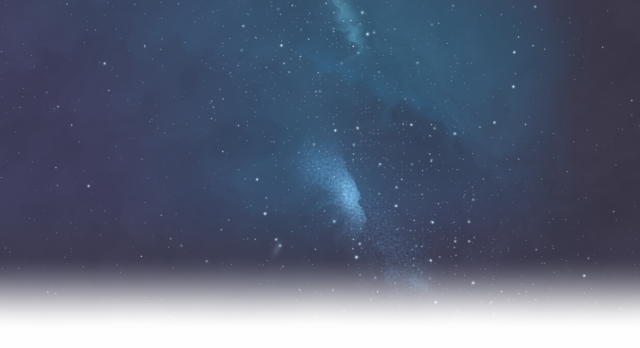
A WebGL 2 fragment shader for this texture:

```glsl
#version 300 es
precision highp float;
// Blue nebula with a bright torn core and scattered stars above a white fog bank.

uniform vec2 u_resolution;
out vec4 fragColor;

// Palette
const vec3 PLUM = vec3(0.245, 0.240, 0.355);
const vec3 UMBER = vec3(0.230, 0.218, 0.285);
const vec3 BLUE = vec3(0.215, 0.335, 0.455);
const vec3 TEAL = vec3(0.205, 0.360, 0.465);
const vec3 SHADOW = vec3(0.215, 0.255, 0.350);
const vec3 DUSK = vec3(0.238, 0.232, 0.305);
const vec3 RIDGE = vec3(0.20, 0.42, 0.59);
const vec3 ICE = vec3(0.46, 0.71, 0.88);
const vec3 STAR = vec3(0.80, 0.93, 1.0);
const vec3 FOG = vec3(0.995);

// Layout, in canvas heights
const vec2 CORE = vec2(1.010, 0.437);
const vec2 RIDGE_START = vec2(0.827, 0.875);
const vec2 RIDGE_DIR = vec2(0.880, -0.475);
const float FOG_TOP = 0.270;
const float FOG_BASE = 0.050;
const float CLOUD_SCALE = 4.0;
const float GRAIN_SCALE = 130.0;

// Leading stars: position and brightness
const vec3 LEAD_STARS[8] = vec3[8](
  vec3(1.026, 0.261, 1.0), vec3(0.763, 0.386, 0.9), vec3(1.058, 0.902, 0.9),
  vec3(1.043, 0.964, 0.7), vec3(1.362, 0.187, 0.8), vec3(1.309, 0.616, 0.7),
  vec3(0.806, 0.294, 0.6), vec3(0.962, 0.364, 0.7));

vec2 hash2(vec2 p) {
  vec3 q = fract(p.xyx * vec3(0.1031, 0.1030, 0.0973));
  q += dot(q, q.yzx + 33.33);
  return fract((q.xx + q.yz) * q.zy);
}

float corner(vec2 cell, vec2 offset) {
  float angle = 6.28318 * hash2(cell).x;
  return dot(vec2(cos(angle), sin(angle)), offset);
}

float gradientNoise(vec2 p) {
  vec2 i = floor(p), f = fract(p), e = vec2(1.0, 0.0);
  vec2 u = f * f * f * (f * (f * 6.0 - 15.0) + 10.0);
  return mix(mix(corner(i, f), corner(i + e, f - e), u.x),
             mix(corner(i + e.yx, f - e.yx), corner(i + 1.0, f - 1.0), u.x), u.y);
}

float fbm(vec2 p) {
  float sum = 0.0, gain = 0.7;
  for (int i = 0; i < 5; i++) {
    sum += gain * gradientNoise(p);
    p = mat2(1.6, 1.2, -1.2, 1.6) * p + 7.3;
    gain *= 0.5;
  }
  return sum;
}

// Soft ellipse, turned counter-clockwise by angle
float glow(vec2 p, vec2 center, vec2 size, float angle) {
  float c = cos(angle), s = sin(angle);
  vec2 q = mat2(c, -s, s, c) * (p - center) / size;
  return exp(-dot(q, q));
}

float starDensity(vec2 p) {
  return 0.03 + 0.22 * glow(p, vec2(1.10, 0.50), vec2(0.75, 0.25), -1.05);
}

float starLayer(vec2 p, float cells, float radius, float density) {
  vec2 id = floor(p * cells), rnd = hash2(id + cells);
  vec2 center = (id + 0.25 + 0.5 * hash2(id + 71.0)) / cells;
  float lit = step(rnd.x, density * starDensity((id + 0.5) / cells));
  vec2 d = (p - center) / radius;
  return lit * (0.25 + 0.75 * rnd.y * rnd.y) * exp(-dot(d, d));
}

void main() {
  vec2 p = gl_FragCoord.xy / u_resolution.y;
  p.x *= 1.842 * u_resolution.y / u_resolution.x;
  float cloud = fbm(p * CLOUD_SCALE);
  float wisp = fbm(p * CLOUD_SCALE * 2.5 + 3.0 * cloud);
  float grain = gradientNoise(p * GRAIN_SCALE);
  vec2 w = p + 0.09 * vec2(cloud, wisp);

  // Broad colour fields
  vec3 sky = mix(PLUM, UMBER, smoothstep(1.25, 1.75, p.x));
  sky = mix(sky, BLUE, 0.60 * glow(w, vec2(0.58, 1.02), vec2(0.50, 0.28), -0.3));
  sky = mix(sky, BLUE, 0.90 * glow(w, vec2(0.88, 0.55), vec2(0.36, 0.36), -0.6));
  float veil = glow(w, vec2(1.18, 0.88), vec2(0.48, 0.32), -0.45);
  sky = mix(sky, TEAL, 0.95 * veil * (1.0 - smoothstep(1.50, 1.72, w.x)));
  sky = mix(sky, SHADOW, 0.75 * glow(w, vec2(1.20, 0.56), vec2(0.24, 0.09), -0.5));
  sky = mix(sky, DUSK, 0.75 * (1.0 - smoothstep(0.22, 0.46, p.y)));
  sky *= 1.0 + 0.10 * cloud + 0.06 * wisp;

  // Diagonal ridge, sharp below and fading upward
  vec2 rel = p - RIDGE_START;
  float along = dot(rel, RIDGE_DIR);
  float above = dot(rel, vec2(-RIDGE_DIR.y, RIDGE_DIR.x)) + 0.05 * wisp;
  float band = smoothstep(-0.025, 0.015, above) * exp(-max(above, 0.0) / 0.07);
  band *= smoothstep(-0.03, 0.12, along) * (1.0 - smoothstep(0.42, 0.66, along));
  sky = mix(sky, RIDGE, 0.42 * band * (0.85 + wisp));

  // Top plume and the dusty tail below the core
  float plume = glow(w, vec2(0.975, 0.975), vec2(0.032, 0.085), 0.35);
  sky += vec3(0.10, 0.19, 0.19) * plume * (0.9 + wisp);
  float tail = glow(w, vec2(1.12, 0.30), vec2(0.20, 0.06), -0.9);
  tail += 0.9 * glow(p, vec2(1.205, 0.185), vec2(0.045, 0.015), -0.6);
  sky += vec3(0.04, 0.09, 0.12) * tail * (0.7 + 0.9 * grain + 0.5 * wisp);
  sky += 0.10 * STAR * glow(p, vec2(0.797, 0.285), vec2(0.010, 0.022), -0.4);

  // Core, cut off by a ragged edge on its right
  float edge = 1.036 - 0.35 * (p.y - 0.420) + 0.025 * wisp;
  float cut = 1.0 - smoothstep(edge - 0.008, edge + 0.005, p.x);
  float halo = glow(w, vec2(0.965, 0.475), vec2(0.075, 0.115), 0.45);
  float core = glow(p, CORE, vec2(0.033, 0.062), 0.40);
  sky += vec3(0.06, 0.13, 0.17) * halo * mix(0.35, 1.0, cut) * (1.0 + 0.8 * grain);
  sky = mix(sky, ICE, clamp(0.85 * core * cut * (0.95 + 0.5 * grain + 0.5 * wisp), 0.0, 1.0));

  // Stars
  float stars = starLayer(p, 18.0, 0.0036, 1.0);
  stars += 0.65 * starLayer(p, 40.0, 0.0024, 1.1);
  stars += 0.32 * starLayer(p, 85.0, 0.0019, 1.3);
  for (int i = 0; i < 8; i++) {
    stars += LEAD_STARS[i].z * glow(p, LEAD_STARS[i].xy, vec2(0.0042), 0.0);
  }
  sky = mix(sky, STAR, min(stars, 1.0));

  // Fog bank
  float fog = 1.0 - smoothstep(FOG_BASE, FOG_TOP, p.y + 0.006 * cloud);
  fragColor = vec4(mix(sky, FOG, fog), 1.0);
}
```
